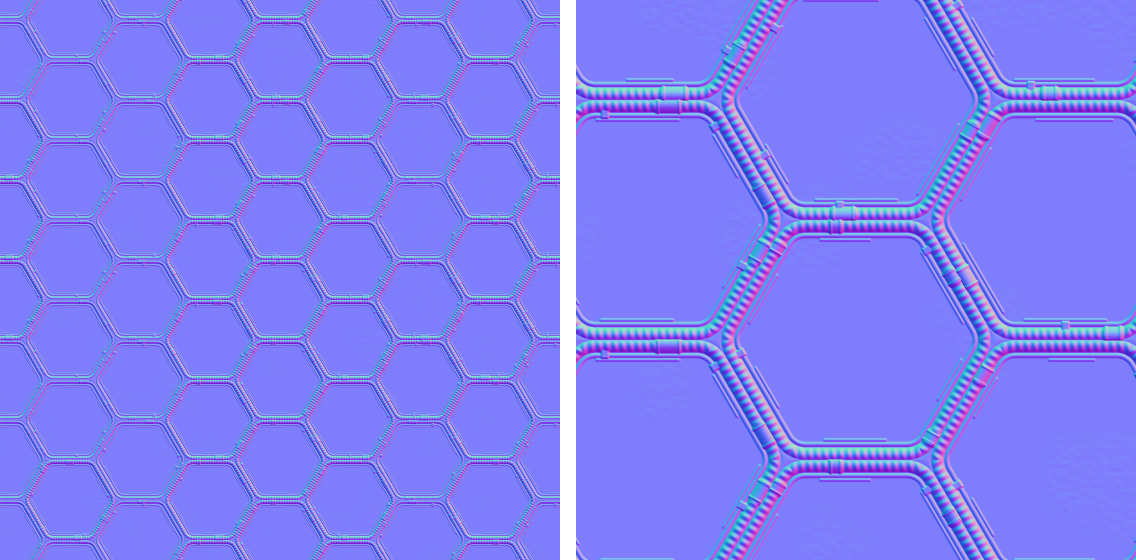
Left, the full canvas; right, a detail of the centre.
Reproduce this texture map procedurally as a Shadertoy shader.

```glsl
// Tangent-space normal map of flat-topped hexagonal panels edged with hoses.
// Each cell lays a rounded hose, a wire and a short rail on a raised border;
// the summed height field is differentiated and encoded as red, green, blue.

const float COLUMNS = 8.0;         // hexagon columns across the canvas
const float ROWS = 7.0;            // hexagons down each column
const float PITCH = 0.8660254;     // column spacing, in hexagon heights
const float CORE = 0.36;           // inradius of the flat panel core
const float HOSE_DEPTH = 0.026;    // distances inward from the cell border
const float WIRE_DEPTH = 0.065;
const float RAIL_DEPTH = 0.083;
const float HOSE_RADIUS = 0.025;
const float THIN_RADIUS = 0.017;
const float WIRE_RADIUS = 0.010;
const float RAIL_RADIUS = 0.007;
const float HOSE_STEEPNESS = 0.75;
const float WIRE_STEEPNESS = 0.65;
const float MOUND_WIDTH = 0.058;   // broad swell that carries the hoses
const float MOUND_HEIGHT = 0.015;
const float RIBS_PER_SIDE = 18.0;
const float RIB_HEIGHT = 0.0042;
const float WEAR_HEIGHT = 0.0008;
const float SLOPE_STEP = 0.003;    // half width of the slope measurement
const int SAMPLES = 3;             // antialiasing samples per axis
const vec3 FLAT_COLOR = vec3(0.495, 0.495, 0.99);
const float TAU = 6.2831853;

float hash(vec3 p) {
    p = fract(p * 0.1031 + 0.173);
    p += dot(p, p.zyx + 31.32);
    return fract((p.x + p.y) * p.z);
}

float noise(vec2 p) {
    vec2 f = fract(p);
    f = f * f * (3.0 - 2.0 * f);
    vec3 c = vec3(floor(p), 5.0);
    float low = mix(hash(c), hash(c + vec3(1, 0, 0)), f.x);
    float high = mix(hash(c + vec3(0, 1, 0)), hash(c + vec3(1, 1, 0)), f.x);
    return mix(low, high, f.y);
}

// Parabolic cross section: 1 on the axis, 0 at the radius.
float bump(float x, float radius) {
    return max(0.0, 1.0 - x * x / (radius * radius));
}

// Soft-ended interval around zero.
float span(float x, float halfLength) {
    return 1.0 - smoothstep(halfLength - 0.005, halfLength + 0.005, abs(x));
}

// Nearest hexagon centre: local offset in xy, column and row in zw.
vec4 nearestCell(vec2 q) {
    vec4 best = vec4(9.0);
    vec2 stride = vec2(2.0 * PITCH, 1.0);
    for (int i = 0; i < 2; i++) {
        float odd = float(i);
        vec2 local = q - vec2(odd * PITCH, 0.25 + 0.5 * odd);
        vec2 index = floor(local / stride + 0.5);
        local -= index * stride;
        if (dot(local, local) < dot(best.xy, best.xy))
            best = vec4(local, 2.0 * index.x + odd, index.y);
    }
    best.zw = mod(best.zw, vec2(COLUMNS, ROWS));
    return best;
}

float surfaceHeight(vec2 q) {
    // Position along the nearest side, and depth inside the rounded border
    vec4 cell = nearestCell(q);
    float side = mod(floor(atan(cell.y, cell.x) * 6.0 / TAU), 6.0);
    float angle = (side + 0.5) * TAU / 6.0;
    vec2 normal = vec2(cos(angle), sin(angle));
    float along = dot(cell.xy, vec2(-normal.y, normal.x));
    vec2 outside = vec2(dot(cell.xy, normal) - CORE, abs(along) - CORE / sqrt(3.0));
    float depth = 0.5 - CORE - length(max(outside, 0.0));

    // Faint scuffs on the panels, and the swell under the border
    float scuff = smoothstep(0.62, 0.85, noise(q * 3.0));
    float base = WEAR_HEIGHT * scuff * noise(q * vec2(40.0, 60.0));
    base += MOUND_HEIGHT * (1.0 - smoothstep(-0.02, MOUND_WIDTH, depth));

    // Fittings repeat down a column in two variants
    float variant = step(0.62, hash(vec3(cell.zw, 9.0)));
    vec3 seed = vec3(cell.z, side, 11.0 + 20.0 * variant);
    vec3 next = vec3(0.0, 0.0, 3.0);

    // Hose with ribs, interrupted by a sleeve with collars
    float thick = step(0.25, hash(vec3(cell.z, variant, 40.0)));
    float sleeveAt = along - 0.4 * (hash(seed) - 0.5);
    float sleeveSize = mix(0.018, 0.05, hash(seed + next));
    float fitted = step(0.3, hash(seed + 2.0 * next));
    float sleeve = fitted * span(sleeveAt, sleeveSize);
    float collar = fitted * span(abs(sleeveAt) - sleeveSize, 0.008);
    float radius = mix(THIN_RADIUS, HOSE_RADIUS, thick) * (1.0 + 0.25 * sleeve + 0.22 * collar);
    float profile = bump(depth - HOSE_DEPTH, radius);
    float rib = cos(along * TAU * RIBS_PER_SIDE * sqrt(3.0));
    float ribAmount = RIB_HEIGHT * mix(0.4, 1.0, thick) * (1.0 - sleeve);
    float height = profile * (HOSE_STEEPNESS * radius + ribAmount * rib);

    // Wire, its clip, and a rail covering part of the side
    float wire = bump(depth - WIRE_DEPTH, WIRE_RADIUS);
    height = max(height, WIRE_STEEPNESS * WIRE_RADIUS * wire);
    float clipAt = along - 0.4 * (hash(seed + 3.0 * next) - 0.5);
    float clip = span(clipAt, 0.016) * span(depth - WIRE_DEPTH + 0.006, 0.018);
    height = max(height, 0.011 * clip * step(0.5, hash(seed + 4.0 * next)));
    float railAt = along - 0.14 * (hash(seed + 5.0 * next) - 0.5);
    float rail = span(railAt, mix(0.08, 0.18, hash(seed + 6.0 * next)));
    rail *= bump(depth - RAIL_DEPTH, RAIL_RADIUS);
    return base + max(height, WIRE_STEEPNESS * RAIL_RADIUS * rail);
}

vec3 surfaceNormal(vec2 q) {
    vec2 e = vec2(SLOPE_STEP, 0.0);
    float dx = surfaceHeight(q + e.xy) - surfaceHeight(q - e.xy);
    float dy = surfaceHeight(q + e.yx) - surfaceHeight(q - e.yx);
    return normalize(vec3(-dx, -dy, 2.0 * SLOPE_STEP));
}

void mainImage(out vec4 fragColor, in vec2 fragCoord) {
    vec3 total = vec3(0.0);
    for (int i = 0; i < SAMPLES * SAMPLES; i++) {
        vec2 jitter = (vec2(i % SAMPLES, i / SAMPLES) + 0.5) / float(SAMPLES) - 0.5;
        vec2 uv = (fragCoord + jitter) / iResolution.xy;
        total += surfaceNormal(uv * vec2(COLUMNS * PITCH, ROWS));
    }
    vec3 normal = total / float(SAMPLES * SAMPLES);
    fragColor = vec4(FLAT_COLOR + 0.5 * (normal - vec3(0, 0, 1)), 1.0);
}
```
